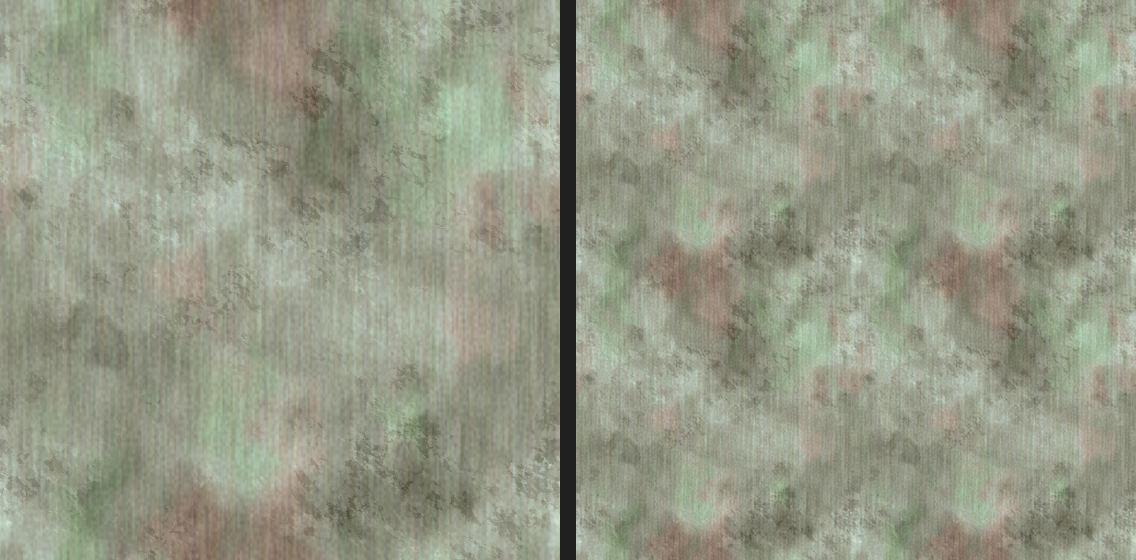
Left, the tile; right, the same tile 2 across and 2 down.
Give the GLSL for this texture, as a Shadertoy shader.

```glsl
const vec3 DARK_OLIVE = vec3(0.395, 0.395, 0.325);
const vec3 PALE_SAGE = vec3(0.69, 0.71, 0.64);
const vec3 RUST_SHIFT = vec3(0.045, -0.030, -0.020);
const vec3 MOSS_SHIFT = vec3(-0.035, 0.020, -0.025);

float hash(vec2 p) {
    return fract(sin(dot(p, vec2(127.1, 311.7))) * 43758.5453);
}

// Value noise that wraps after a whole number of cells
float noise(vec2 uv, vec2 cells, float seed) {
    vec2 p = uv * cells;
    vec2 i = floor(p);
    vec2 f = fract(p);
    f = f * f * (3.0 - 2.0 * f);
    vec2 lo = mod(i, cells);
    vec2 hi = mod(i + 1.0, cells);
    vec2 shift = seed * vec2(19.7, 7.3);
    float bottom = mix(hash(lo + shift), hash(vec2(hi.x, lo.y) + shift), f.x);
    float top = mix(hash(vec2(lo.x, hi.y) + shift), hash(hi + shift), f.x);
    return mix(bottom, top, f.y);
}

float fbm(vec2 uv, vec2 cells, float seed, float gain) {
    float sum = 0.0, total = 0.0, weight = 1.0;
    for (int k = 0; k < 5; k++) {
        sum += weight * noise(uv, cells, seed + float(k));
        total += weight;
        weight *= gain;
        cells *= 2.0;
    }
    return sum / total;
}

// Scattered dabs of random size, softness and sign
float dabs(vec2 uv, float cells, float seed) {
    vec2 p = uv * cells;
    vec2 home = floor(p);
    float sum = 0.0;
    for (int y = -1; y <= 1; y++) {
        for (int x = -1; x <= 1; x++) {
            vec2 cell = home + vec2(x, y);
            vec2 id = mod(cell, cells) + seed * vec2(5.3, 11.9);
            vec2 center = cell + vec2(hash(id + 0.31), hash(id + 0.57));
            float radius = mix(0.4, 0.9, hash(id + 0.73));
            float core = mix(0.1, 0.75, hash(id + 0.91));
            float strength = hash(id + 0.17) - 0.55;
            float d = length((p - center) * vec2(1.1, 0.9)) / radius;
            sum += strength * (1.0 - smoothstep(core, 1.0, d));
        }
    }
    return sum;
}

// Dark flakes and thin cracks, confined to worn patches
float wear(vec2 uv, vec2 diagonal, float seed) {
    float patches = smoothstep(0.42, 0.64, fbm(uv, vec2(7.0), seed, 0.6));
    float flakes = smoothstep(0.53, 0.61, fbm(diagonal, vec2(26.0, 15.0), seed + 10.0, 0.8));
    float ridge = abs(fbm(diagonal, vec2(5.0, 3.0), seed + 20.0, 0.65) - 0.5);
    float cracks = 1.0 - smoothstep(0.002, 0.012, ridge);
    return patches * (flakes + 0.45 * cracks);
}

// Fine vertical brushing
float streaks(vec2 uv, float seed) {
    return 0.6 * noise(uv, vec2(256.0, 14.0), seed)
         + 0.4 * noise(uv, vec2(110.0, 5.0), seed + 1.0) - 0.5;
}

void mainImage(out vec4 fragColor, in vec2 fragCoord) {
    vec2 uv = fragCoord / iResolution.xy;

    // Whole-number shear keeps the slanted marks tileable
    vec2 diagonal = vec2(uv.x + uv.y, uv.x - uv.y);
    vec2 warp = vec2(fbm(uv, vec2(9.0), 1.0, 0.6), fbm(uv, vec2(9.0), 11.0, 0.6)) - 0.5;
    vec2 bent = uv + 0.09 * warp;

    // Broad clouds and layered dabs
    float tone = 0.72 + 0.95 * (fbm(bent, vec2(5.0), 21.0, 0.55) - 0.5);
    tone += 0.50 * dabs(bent, 6.0, 3.0);
    tone += 0.36 * dabs(bent, 13.0, 7.0);

    // Worn surface, pale scuffs and grain
    tone -= 0.30 * wear(uv, diagonal + 0.04 * warp, 31.0);
    tone += 0.20 * wear(uv, diagonal - 0.04 * warp, 71.0);
    tone += 0.22 * (noise(uv, vec2(230.0, 150.0), 101.0) - 0.5);
    tone += 0.34 * streaks(uv, 103.0);

    vec3 color = mix(DARK_OLIVE, PALE_SAGE, tone);
    color += vec3(-0.02, 0.01, 0.02) * smoothstep(0.75, 1.15, tone);

    // Rusty and mossy stains
    float rust = smoothstep(0.46, 0.70, fbm(bent, vec2(6.0, 4.0), 111.0, 0.5));
    float moss = smoothstep(0.48, 0.70, fbm(bent, vec2(7.0, 4.0), 121.0, 0.5));
    color += RUST_SHIFT * rust + MOSS_SHIFT * moss;

    // Faint coloured threads
    color += 0.045 * vec3(streaks(uv, 131.0), streaks(uv, 137.0), streaks(uv, 141.0));

    fragColor = vec4(clamp(color, 0.0, 1.0), 1.0);
}
```
